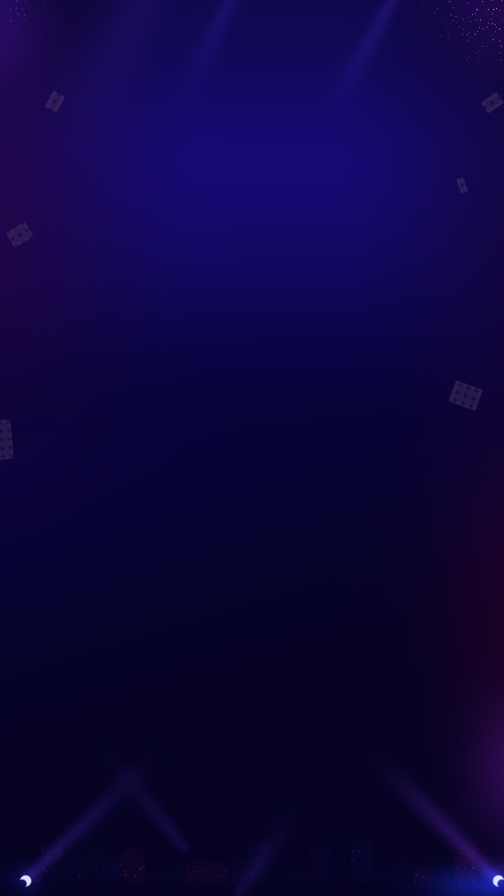
Write a Shadertoy shader that draws this background.

```glsl
// Dark indigo stage backdrop: drifting cards, light beams, sparkles and a dim city skyline.

const float HEIGHT = 16.0 / 9.0;   // canvas height, with the width as 1
const vec3 NIGHT   = vec3(0.018, 0.008, 0.132);
const vec3 NAVY    = vec3(0.028, 0.014, 0.225);
const vec3 INDIGO  = vec3(0.080, 0.038, 0.440);
const vec3 TOP     = vec3(0.060, 0.030, 0.310);
const vec3 PURPLE  = vec3(0.075, 0.002, 0.055);
const vec3 WINE    = vec3(0.080, 0.000, 0.010);
const vec3 VIOLET  = vec3(0.150, 0.035, 0.200);
const vec3 BLUE    = vec3(0.040, 0.090, 0.380);
const vec3 BEAM    = vec3(0.130, 0.085, 0.300);
const vec3 CARD    = vec3(0.270, 0.190, 0.400);
const vec3 SPARK   = vec3(0.500, 0.400, 1.000);
const float SPARK_CELL = 0.013;
const float CITY_TOP   = 0.120;

// Cards: centre, half size; then their turns in radians
const int CARDS = 6;
const vec4 CARD_BOX[CARDS] = vec4[](
    vec4(0.109, 1.576, 0.013, 0.018), vec4(0.977, 1.574, 0.019, 0.013),
    vec4(0.917, 1.410, 0.007, 0.015), vec4(0.039, 1.312, 0.022, 0.017),
    vec4(0.924, 0.993, 0.028, 0.022), vec4(0.003, 0.905, 0.021, 0.039));
const float CARD_TURN[CARDS] = float[](-0.5, 0.6, 0.35, 0.55, -0.35, 0.1);

float hash(vec2 p) {
    return fract(sin(dot(p, vec2(127.1, 311.7))) * 43758.5453);
}

float glow(vec2 p, vec2 centre, vec2 radius) {
    vec2 d = (p - centre) / radius;
    return exp(-dot(d, d));
}

// Soft beam that widens and fades from its source to its end
float beam(vec2 p, vec2 source, vec2 end, float width) {
    vec2 axis = end - source;
    float len = length(axis);
    vec2 dir = axis / len;
    vec2 q = p - source;
    float along = dot(q, dir) / len;
    float across = abs(dot(q, vec2(-dir.y, dir.x)));
    float w = width * (0.5 + 0.7 * max(along, 0.0));
    return exp(-pow(across / w, 2.0)) * smoothstep(-0.04, 0.04, along)
         * (1.0 - smoothstep(0.15, 1.1, along));
}

float boxDist(vec2 p, vec2 halfSize) {
    vec2 d = abs(p) - halfSize;
    return length(max(d, 0.0)) + min(max(d.x, d.y), 0.0);
}

// Scattered round points, one at most per cell
float sparkles(vec2 p, float cell, float density) {
    vec2 id = floor(p / cell);
    vec2 offset = 0.2 + 0.6 * vec2(hash(id + 3.1), hash(id + 7.7));
    float d = length(fract(p / cell) - offset);
    float radius = mix(0.10, 0.24, hash(id + 5.3));
    return step(1.0 - density, hash(id)) * smoothstep(radius, 0.0, d);
}

vec3 backdrop(vec2 p) {
    // The dark floor reaches higher on the right
    float slanted = p.y - 0.30 * (p.x - 0.5);
    vec3 col = mix(NIGHT, NAVY, smoothstep(0.30, 1.05, slanted));
    col = mix(col, INDIGO, smoothstep(0.92, 1.46, p.y));
    col = mix(col, TOP, smoothstep(1.46, HEIGHT, p.y));
    // Darker sides, tinted purple on the left and wine on the right
    float side = smoothstep(0.12, 0.56, abs(p.x - 0.53));
    col *= 1.0 - 0.45 * side * smoothstep(0.75, 1.4, p.y);
    col += PURPLE * glow(p, vec2(-0.02, 1.35), vec2(0.24, 0.42));
    col += 0.4 * PURPLE * glow(p, vec2(1.02, 1.25), vec2(0.18, 0.5));
    col += WINE * glow(p, vec2(1.03, 0.57), vec2(0.16, 0.30));
    col += VIOLET * glow(p, vec2(1.04, 0.25), vec2(0.10, 0.14));
    col += VIOLET * vec3(0.6, 0.8, 1.0) * glow(p, vec2(-0.02, 1.74), vec2(0.10, 0.13));
    col += 0.5 * VIOLET * glow(p, vec2(1.0, HEIGHT), vec2(0.11, 0.12));
    return col;
}

// Unevenly clustered window lights; towers vary in height and brightness
vec3 city(vec2 p) {
    float tower = floor(p.x / 0.041);
    float roof = CITY_TOP * (0.4 + 0.6 * hash(vec2(tower, 2.0)));
    float lit = hash(vec2(tower, 6.0));
    vec3 tint = mix(vec3(0.11, 0.09, 0.34), vec3(0.34, 0.06, 0.24), step(0.78, lit));
    float fade = smoothstep(roof + 0.015, roof - 0.03, p.y) * smoothstep(0.010, 0.045, p.y);
    float windows = sparkles(p, 0.009, 0.38) + 0.8 * sparkles(p + 0.37, 0.014, 0.30);
    return tint * fade * (0.12 + 1.1 * windows) * (0.25 + 0.75 * lit);
}

void mainImage(out vec4 fragColor, in vec2 fragCoord) {
    vec2 p = fragCoord / iResolution.xy * vec2(1.0, HEIGHT);
    float aa = 1.0 / iResolution.x;
    vec3 col = backdrop(p) + city(p);

    // Beams from above and from the floor
    col += 0.32 * BEAM * beam(p, vec2(0.47, 1.80), vec2(0.36, 1.58), 0.026);
    col += 0.42 * BEAM * beam(p, vec2(0.79, 1.80), vec2(0.65, 1.54), 0.024);
    col += 0.22 * BEAM * beam(p, vec2(0.30, 1.80), vec2(0.10, 1.45), 0.080);
    col += 0.60 * BEAM * beam(p, vec2(0.05, 0.03), vec2(0.32, 0.29), 0.021);
    col += 0.35 * BEAM * beam(p, vec2(0.37, 0.09), vec2(0.20, 0.30), 0.022);
    col += 0.32 * BEAM * beam(p, vec2(0.47, 0.00), vec2(0.60, 0.19), 0.024);
    col += vec3(1.0, 0.6, 0.7) * BEAM * beam(p, vec2(0.99, 0.03), vec2(0.73, 0.29), 0.023);

    // Sparkles gathered in the top corners
    float dust = glow(p, vec2(1.0, HEIGHT), vec2(0.11, 0.11))
               + 0.4 * glow(p, vec2(0.0, HEIGHT), vec2(0.09, 0.09));
    col += SPARK * dust * (sparkles(p, SPARK_CELL, 0.4) + sparkles(p + 0.53, 0.7 * SPARK_CELL, 0.25));

    // Faint cards with a pale rim and a few pips
    for (int i = 0; i < CARDS; i++) {
        float c = cos(CARD_TURN[i]), s = sin(CARD_TURN[i]);
        vec2 q = mat2(c, -s, s, c) * (p - CARD_BOX[i].xy);
        float d = boxDist(q, CARD_BOX[i].zw - 0.003) - 0.003;
        float face = smoothstep(aa, -aa, d);
        float rim = smoothstep(0.005, 0.001, abs(d + 0.002));
        float pip = smoothstep(0.34, 0.14, length(fract(q / 0.017 + 0.5) - 0.5));
        col = mix(col, CARD * (0.9 + 0.2 * rim - 0.45 * pip), 0.52 * face);
    }

    // Floor lamps with a crescent core and a blue haze
    col += BLUE * glow(p, vec2(0.96, 0.02), vec2(0.10, 0.035));
    for (int i = 0; i < 2; i++) {
        vec2 q = p - vec2(i == 0 ? 0.051 : 0.989, 0.030);
        float facing = i == 0 ? 1.0 : -1.0;
        float crescent = max(length(q) - 0.011, 0.009 - length(q + vec2(0.007 * facing, 0.006)));
        col += 0.4 * BLUE * glow(q, vec2(0.0), vec2(0.030));
        col = mix(col, vec3(0.88, 0.88, 1.0), smoothstep(aa, -aa, crescent));
    }
    fragColor = vec4(col, 1.0);
}
```
